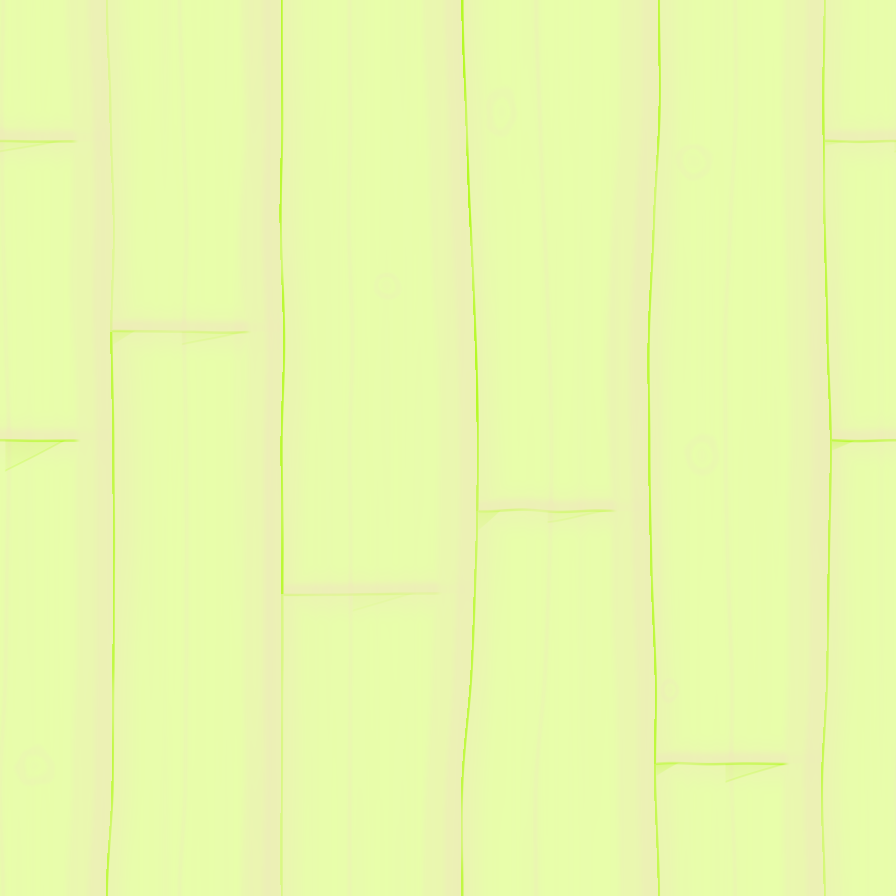
Write a Shadertoy shader that draws this texture map.

```glsl
const float TAU = 6.2831853;
const vec3 CLEAN = vec3(0.908, 0.995, 0.667);
const vec3 WARM = vec3(0.928, 0.935, 0.715);
const vec3 GREEN = vec3(0.70, 0.98, 0.12);

// Seam: x, bow, line strength above and below the joint
const vec4 SEAMS[5] = vec4[5](
    vec4(0.123, 0.002, 0.20, 0.75), vec4(0.313, 0.002, 0.85, 0.30),
    vec4(0.523, 0.009, 0.95, 0.75), vec4(0.729, -0.005, 0.80, 0.65),
    vec4(0.921, 0.003, 0.75, 0.70));
// Joint: y, line strength, chip depth at the seam and at the middle crack
const vec4 JOINTS[6] = vec4[6](
    vec4(0.630, 0.35, 0.016, 0.014), vec4(0.337, 0.20, 0.002, 0.018),
    vec4(0.430, 0.35, 0.022, 0.012), vec4(0.147, 0.60, 0.014, 0.020),
    vec4(0.508, 0.65, 0.012, 0.034), vec4(0.842, 0.40, 0.006, 0.012));
// Knot: centre, radius, vertical stretch
const vec4 KNOTS[6] = vec4[6](
    vec4(0.560, 0.876, 0.015, 1.7), vec4(0.775, 0.820, 0.019, 1.0),
    vec4(0.040, 0.145, 0.019, 1.0), vec4(0.432, 0.681, 0.014, 1.0),
    vec4(0.783, 0.493, 0.017, 1.2), vec4(0.748, 0.230, 0.009, 1.3));

float hash(vec2 p) {
    vec3 q = fract(p.xyx * 0.1031);
    q += dot(q, q.yzx + 33.33);
    return fract((q.x + q.y) * q.z);
}

// Value noise that tiles after a whole number of cells
float tileNoise(vec2 uv, vec2 cells, float seed) {
    vec2 p = uv * cells, i = floor(p), f = fract(p);
    f = f * f * (3.0 - 2.0 * f);
    vec2 lo = mod(i, cells) + seed, hi = mod(i + 1.0, cells) + seed;
    return mix(mix(hash(lo), hash(vec2(hi.x, lo.y)), f.x),
               mix(hash(vec2(lo.x, hi.y)), hash(hi), f.x), f.y);
}

float stroke(float d, float halfWidth, float px) {
    return 1.0 - smoothstep(halfWidth - 0.5 * px, halfWidth + px, abs(d));
}

float wrapped(float d) { return fract(d + 0.5) - 0.5; }

float seamX(vec4 seam, float y, float seed) {
    float ripple = tileNoise(vec2(0.0, y), vec2(1.0, 8.0), seed) - 0.5;
    return seam.x - seam.y * cos(TAU * y) + 0.006 * ripple;
}

// Splintered wedge: x is a filled amount, y its outline
vec2 chip(float along, float below, float len, float depth, float px) {
    float slope = depth * (1.0 - along / len) - below;
    float inside = smoothstep(-px, px, along) * smoothstep(-px, px, below);
    float fill = inside * smoothstep(-px, px, slope);
    return vec2(fill * (1.0 - 0.6 * below / depth), inside * stroke(slope, 0.0008, px));
}

// Board end: x is warm shading, y is green
vec2 boardEnd(vec4 joint, vec2 uv, float a, float b, float px) {
    float wobble = 0.003 * (tileNoise(uv, vec2(24.0, 1.0), 7.0) - 0.5);
    float dy = wrapped(uv.y - joint.x - wobble);
    float inner = smoothstep(0.034, 0.044, b);
    float above = smoothstep(-px, px, dy);
    float shade = above * (0.65 * (1.0 - smoothstep(0.007, 0.018, dy))
                         + 0.2 * (1.0 - smoothstep(0.015, 0.035, dy)));
    shade += (1.0 - above) * 0.42 * (1.0 - smoothstep(0.0, 0.035, -dy));
    float fade = 0.5 + 0.5 * tileNoise(uv, vec2(30.0, 1.0), 3.0);
    float green = joint.y * fade * stroke(dy, 0.0011, px);
    vec2 corner = chip(a - 0.002, -dy, 0.025, joint.z, px);
    vec2 middle = chip(a - 0.080, -dy, 0.065, joint.w, px);
    green += joint.y * (0.5 * corner.x + 0.22 * middle.x + 0.35 * middle.y);
    return vec2(shade * mix(0.6, 1.0, inner), green * inner);
}

float knotShade(vec4 knot, vec2 uv, float px) {
    vec2 d = vec2(wrapped(uv.x - knot.x), wrapped(uv.y - knot.y) / knot.w);
    float rough = 0.35 * (tileNoise(uv, vec2(70.0), 11.0) - 0.5);
    float r = length(d) / knot.z + rough;
    float ring = 1.0 - smoothstep(0.08, 0.3 + px / knot.z, abs(r - 0.9));
    return 0.32 * ring + 0.16 * (1.0 - smoothstep(0.1, 0.55, r));
}

void mainImage(out vec4 fragColor, in vec2 fragCoord) {
    vec2 uv = fragCoord / iResolution.xy;
    float px = 1.0 / iResolution.y;

    // Distances to the seams left and right of this board
    float a = 1.0, b = 1.0;
    int board = 0;
    for (int i = 0; i < 5; i++) {
        float d = fract(uv.x - seamX(SEAMS[i], uv.y, float(i) * 5.0));
        if (d < a) { a = d; board = i; }
        b = min(b, 1.0 - d);
    }
    float id = float(board);

    // Warm bevels beside the seams
    float edge = 0.010 * (tileNoise(uv, vec2(5.0, 7.0), 21.0) - 0.5);
    float warm = 0.48 * (1.0 - smoothstep(0.004, 0.036 + edge, a));
    warm += 0.42 * (1.0 - smoothstep(0.014, 0.024, b + 0.5 * edge));
    warm += 0.40 * (1.0 - smoothstep(0.038, 0.048, b + edge));

    // Seam line, fading along its length
    vec4 seam = SEAMS[board];
    float strength = uv.y > JOINTS[board].x ? seam.z : seam.w;
    float wear = smoothstep(0.05, 0.6, tileNoise(uv, vec2(1.0, 14.0), id * 9.0 + 2.0));
    float green = strength * mix(0.55, 1.0, wear) * stroke(a - 0.001, 0.0012, px);

    // Board ends; the last board has two
    for (int j = 0; j < 6; j++) {
        if (min(j, 4) != board) continue;
        vec2 end = boardEnd(JOINTS[j], uv, a, b, px);
        warm = max(warm, end.x) + 0.2 * min(warm, end.x);
        green = max(green, end.y);
    }

    // Middle crack, grain and knots
    float crack = 0.082 + 0.012 * (hash(vec2(id, 4.0)) - 0.5);
    warm += 0.28 * stroke(a - crack, 0.0016, 2.0 * px);
    warm += 0.10 * (1.0 - smoothstep(0.0, 0.008, abs(a - crack)));
    float grain = tileNoise(uv, vec2(190.0, 3.0), 31.0);
    float streak = tileNoise(uv, vec2(60.0, 2.0), 47.0);
    warm += 0.10 * grain * grain + 0.16 * smoothstep(0.6, 1.0, streak);
    for (int k = 0; k < 6; k++) warm += knotShade(KNOTS[k], uv, px);

    vec3 color = mix(CLEAN, WARM, clamp(warm, 0.0, 1.0));
    color = mix(color, GREEN, clamp(green, 0.0, 1.0));
    fragColor = vec4(color, 1.0);
}
```
